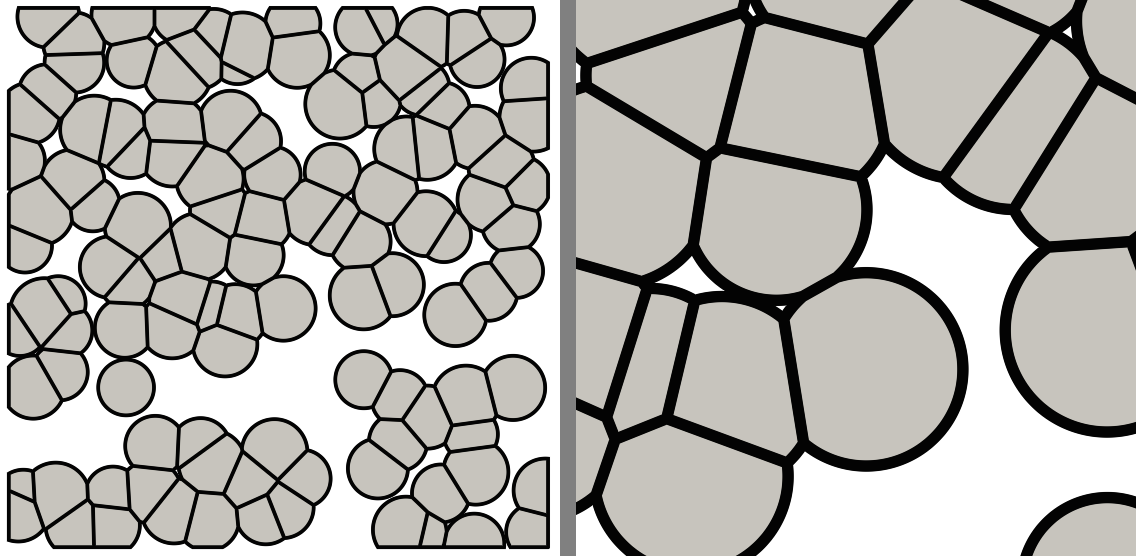
Left: the whole. Right: its middle third, enlarged.
A Shadertoy shader for this pattern:

```glsl
// Packed stone-grey grains: overlapping discs split by straight seams, clipped to a square.

const vec2 BOX_MIN = vec2(0.0157);
const float BOX_SIZE = 0.963;
const float GRID = 12.0;

vec2 hash2(vec2 p) {
    vec2 q = vec2(dot(p, vec2(127.1, 311.7)), dot(p, vec2(269.5, 183.3)));
    return fract(sin(q) * 43758.5453);
}

// Grain of one grid cell: centre in xy, radius in z (negative when the cell is empty)
vec3 grain(vec2 id) {
    vec2 jitter = 0.5 + 0.94 * (hash2(id + 3.0) - 0.5);
    vec2 center = BOX_MIN + (id + jitter) * BOX_SIZE / GRID;
    vec2 rnd = hash2(id + 57.0);

    // Two winding channels stay free of grains
    float upright = abs(center.x - 0.56 - 0.04 * sin(8.0 * center.y));
    float level = abs(center.y - 0.31 - 0.06 * sin(5.0 * center.x - 2.0));
    bool outside = any(lessThan(id, vec2(0.0))) || any(greaterThan(id, vec2(GRID - 0.5)));
    bool empty = outside || min(upright, level) < 0.036 || rnd.y < 0.04;

    return vec3(center, empty ? -1.0 : 0.048 + 0.014 * rnd.x);
}

float boxDistance(vec2 p) {
    vec2 d = abs(p - BOX_MIN - 0.5 * BOX_SIZE) - 0.5 * BOX_SIZE;
    return length(max(d, 0.0)) + min(max(d.x, d.y), 0.0);
}

// Power distance: equal for two discs along their common chord
float power(vec2 p, vec3 g) {
    vec2 d = p - g.xy;
    return dot(d, d) - g.z * g.z;
}

void mainImage(out vec4 fragColor, in vec2 fragCoord) {
    vec2 p = fragCoord / iResolution.x;
    vec2 cell = floor((p - BOX_MIN) / BOX_SIZE * GRID);

    // Find the owning grain and the outline of all discs together
    vec3 owner = vec3(0.0);
    float ownerPower = 1e3;
    float outline = 1.0;
    for (int y = -1; y <= 1; y++)
    for (int x = -1; x <= 1; x++) {
        vec3 g = grain(cell + vec2(x, y));
        if (g.z < 0.0) continue;
        outline = min(outline, length(p - g.xy) - g.z);
        float f = power(p, g);
        if (f < ownerPower) {
            ownerPower = f;
            owner = g;
        }
    }
    outline = max(outline, boxDistance(p));

    // Distance to the nearest seam with a neighbour
    float seam = 1.0;
    for (int y = -1; y <= 1; y++)
    for (int x = -1; x <= 1; x++) {
        vec3 g = grain(cell + vec2(x, y));
        float gap = length(g.xy - owner.xy);
        if (g.z < 0.0 || gap < 1e-5) continue;
        seam = min(seam, (power(p, g) - ownerPower) / (2.0 * gap));
    }

    // Fill, then ink the seams and outlines
    float ink = abs(outline);
    if (outline < 0.0) ink = min(ink, seam);
    float soft = 0.6 / iResolution.x;
    float line = 1.0 - smoothstep(-soft, soft, ink - 0.0034);
    vec3 stone = vec3(0.78, 0.77, 0.74);
    vec3 color = outline < 0.0 ? stone : vec3(1.0);
    fragColor = vec4(mix(color, vec3(0.01), line), 1.0);
}
```
